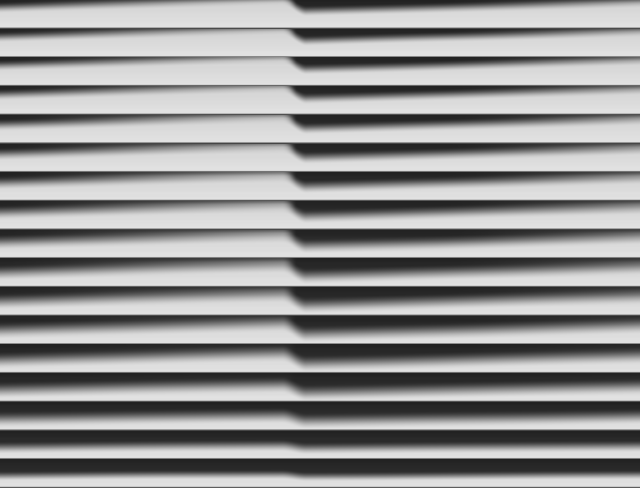
A Shadertoy shader for this pattern:

```glsl
// Seventeen stacked grey slats, each shaded from dark at the top to pale below.
// A wide horizontal sawtooth lightens the slats towards a soft vertical fold;
// its strength fades down the canvas, and gradient noise varies each slat.

float hash(float n) {
    return fract(sin(n * 127.1) * 43758.5) * 2.0 - 1.0;
}

// One-dimensional gradient noise, roughly -0.5 to 0.5
float gradientNoise(float x) {
    float cell = floor(x);
    float f = x - cell;
    float blend = f * f * f * (f * (f * 6.0 - 15.0) + 10.0);
    return mix(hash(cell) * f, hash(cell + 1.0) * (f - 1.0), blend);
}

// Rises slowly across one period, then drops softly at the fold
float foldSweep(float x) {
    float phase = fract((x - 0.479) / 0.7);
    return min(phase, 0.945) * (1.0 - smoothstep(0.945, 1.0, phase));
}

// Grey of a slat: t runs down the slat, depth runs down the canvas
float slatTone(float t, float depth, float sweep, float wobble) {
    // Dark-to-pale transition, moved up by the sweep
    float shift = 0.4 * sweep * (1.0 - 0.8 * smoothstep(0.7, 1.0, depth));
    float start = mix(0.2, 0.4, depth) - shift + wobble;
    float end = mix(0.6, 0.98, smoothstep(0.0, 0.8, depth))
              - 0.22 * smoothstep(0.85, 1.0, depth) - shift + wobble;
    float pale = smoothstep(start, end, t);

    // Extra light gathered before the fold, strongest at the top
    float lift = 0.85 * smoothstep(0.3, 1.1, sweep)
               * (1.0 - smoothstep(0.2, 0.9, depth));
    lift *= 0.6 + 0.4 * smoothstep(0.0, 0.15, t);

    float light = 1.0 - (1.0 - pale) * (1.0 - lift);
    return mix(0.13 + 0.1 * t, 0.82 + 0.07 * t, light);
}

void mainImage(out vec4 fragColor, in vec2 fragCoord) {
    vec2 uv = fragCoord / iResolution.xy;
    float slats = 17.0;
    float down = (1.0 - uv.y) * slats;
    float row = floor(down);
    float t = fract(down);

    // Small differences between slats and along each one
    float wobble = 0.025 * hash(row + 3.0)
                 + 0.03 * gradientNoise(uv.x * 3.0 + row * 7.3);
    float tone = slatTone(t, row / (slats - 1.0), foldSweep(uv.x), wobble);

    // Soft shadow line where a slat meets the next
    float seam = max(0.07, 1.5 * slats / iResolution.y);
    tone = mix(tone, 0.27, smoothstep(1.0 - seam, 1.0, t));

    // Faint streaks along the slats
    tone += 0.015 * gradientNoise(down * 9.0);
    fragColor = vec4(vec3(tone), 1.0);
}
```
